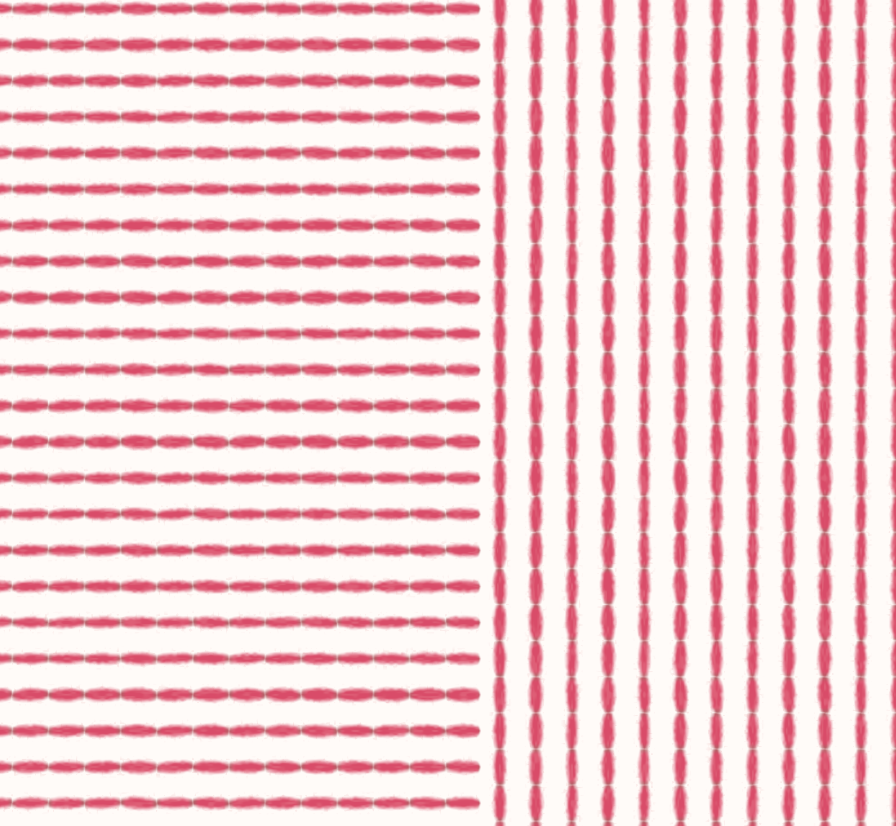
A Shadertoy shader for this pattern:

```glsl
// Running-stitch fabric: rows of horizontal pink stitches beside columns of vertical ones.

const vec2 CELLS = vec2(24.81, 22.876);   // stitches across and down the canvas
const vec2 ORIGIN = vec2(13.34, -0.258);  // where the two halves meet, from top left

const vec3 CLOTH = vec3(1.0, 0.984, 0.974);
const vec3 THREAD = vec3(0.85, 0.30, 0.41);
const vec3 THREAD_LIGHT = vec3(0.89, 0.43, 0.51);
const vec3 JOINT_SHADE = vec3(0.68, 0.39, 0.40);
const vec3 LINT = vec3(0.965, 0.86, 0.85);

float hash(vec2 p) {
    vec3 q = fract(p.xyx * vec3(0.1031, 0.1030, 0.0973));
    q += dot(q, q.yzx + 33.33);
    return fract((q.x + q.y) * q.z);
}

float valueNoise(vec2 p) {
    vec2 cell = floor(p);
    vec2 f = fract(p);
    f = f * f * (3.0 - 2.0 * f);
    float low = mix(hash(cell), hash(cell + vec2(1.0, 0.0)), f.x);
    float high = mix(hash(cell + vec2(0.0, 1.0)), hash(cell + vec2(1.0, 1.0)), f.x);
    return mix(low, high, f.y);
}

// Half width of a spindle-shaped stitch; t runs from -0.5 to 0.5 along it.
float stitchHalfWidth(float t, float belly, float neck) {
    float bulge = pow(max(1.0 - 4.0 * t * t, 0.0), 0.75);
    return mix(neck, belly, bulge);
}

// Colour of one stitch cell; local is (along, across), id is (stitch, line).
vec3 stitchColor(vec2 local, vec2 id, float seed, float pixel) {
    float lineVar = hash(vec2(id.y, seed));
    float stitchVar = hash(vec2(id.x, seed + 17.0));
    float ownVar = hash(id + seed);

    // Each line has its own weight, each stitch a slight bump and tilt.
    float belly = 0.124 + 0.038 * lineVar + 0.016 * stitchVar;
    float tilt = (ownVar - 0.5) * 0.05 + (stitchVar - 0.5) * 0.05;
    float grain = valueNoise((local + id) * vec2(9.0, 13.0) + seed) - 0.5;
    float halfWidth = stitchHalfWidth(local.x, belly, 0.068) + 0.035 * grain;

    float across = local.y - tilt * local.x;
    float soft = max(0.09, pixel);
    float cover = 1.0 - smoothstep(-soft, soft, abs(across) - halfWidth);

    // Brown shade at the necks, satin variation along the belly.
    float neck = smoothstep(0.33, 0.49, abs(local.x));
    float strand = valueNoise((local + id) * vec2(5.0, 16.0) + seed + 40.0);
    vec3 thread = mix(THREAD, THREAD_LIGHT, 0.55 * smoothstep(0.4, 0.9, strand));
    thread = mix(thread, JOINT_SHADE, neck * (0.55 + 0.3 * ownVar));

    // Sparse pale lint close to the line.
    float lint = smoothstep(0.72, 0.9, valueNoise((local + id) * 14.0 + seed + 80.0));
    lint *= 1.0 - smoothstep(0.16, 0.36, abs(across));
    vec3 cloth = mix(CLOTH, LINT, 0.5 * lint);

    // Small parting between neighbouring stitches.
    float parting = smoothstep(0.5 - max(0.05, pixel), 0.5, abs(local.x));
    return mix(cloth, thread, cover * (1.0 - 0.22 * parting));
}

void mainImage(out vec4 fragColor, in vec2 fragCoord) {
    vec2 uv = fragCoord / iResolution.xy;
    vec2 grid = vec2(uv.x, 1.0 - uv.y) * CELLS - ORIGIN;
    vec2 id = floor(grid);
    vec2 local = fract(grid) - 0.5;
    float pixel = CELLS.x / iResolution.x;

    vec3 color;
    if (grid.x < 0.0) {
        color = stitchColor(local, id, 3.0, pixel);
        // Rounded end of the last stitch in each row.
        float endCap = smoothstep(0.0, 0.09, -grid.x - 0.25 * abs(local.y));
        color = mix(CLOTH, color, endCap);
    } else {
        color = stitchColor(local.yx, id.yx, 61.0, pixel);
    }
    fragColor = vec4(color, 1.0);
}
```
